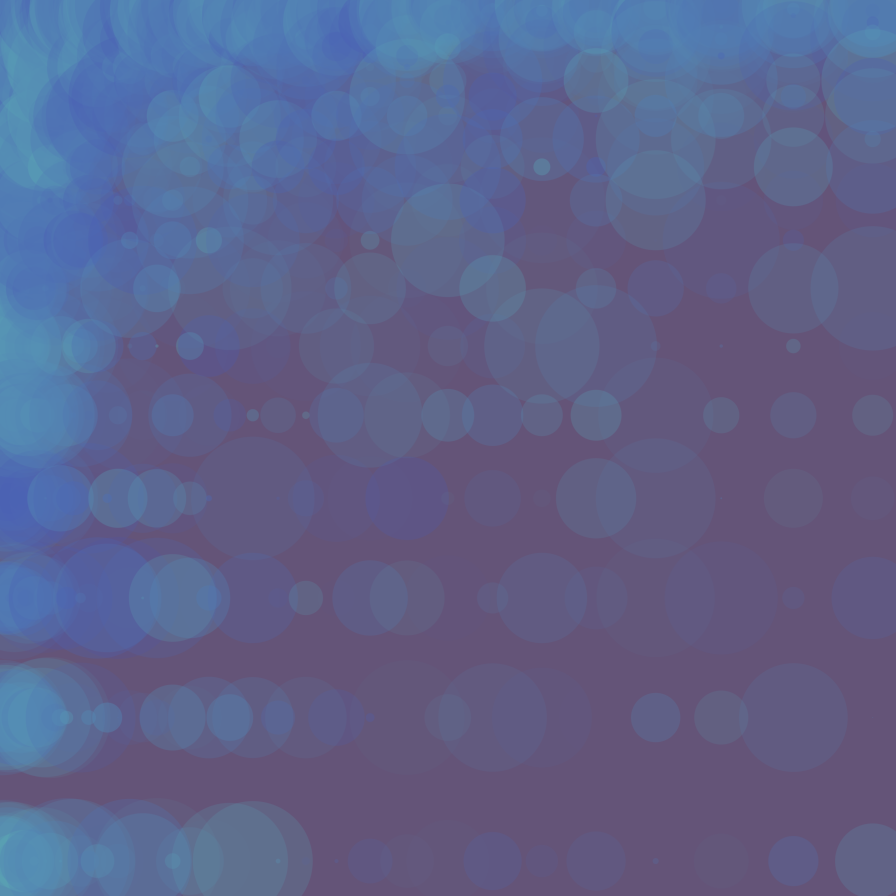
A Shadertoy shader for this background:

```glsl
// Translucent discs on a grid whose columns and rows crowd toward the top left.
// Both axes shrink geometrically; each disc has a hashed radius, tint and opacity.
// Only the columns and rows within reach of the pixel are blended, inner ones first.

#define COLUMN_RATIO 1.1
#define ROW_RATIO 1.2
#define LAST_CENTER vec2(0.974, 0.961)
#define GRID_COUNT vec2(64.0, 34.0)
#define MAX_RADIUS 0.0705
#define MAX_OPACITY 0.42
#define OPEN_FADE 0.3
#define TINT_DRIFT 0.2
#define SEED 17.0
#define BACKDROP vec3(0.391, 0.328, 0.470)
#define BLUE vec3(0.280, 0.320, 0.705)
#define TEAL vec3(0.360, 0.690, 0.705)

// Three independent values in 0..1 for one grid cell
vec3 hash3(vec2 cell) {
    vec3 q = fract((cell.xyx + SEED) * vec3(0.1031, 0.1030, 0.0973));
    q += dot(q, q.yxz + 33.33);
    return fract((q.xxy + q.yzz) * q.zyx);
}

// Slow row-by-row drift between teal and blue in the crowded columns
float crowdTint(vec2 cell) {
    float crowding = smoothstep(14.0, 28.0, cell.x);
    return TINT_DRIFT * crowding * cos(6.2832 * cell.y / 5.0);
}

// Wide discs are thinner, and so are those in the open part of the grid
float discOpacity(vec3 random, vec2 center) {
    float openness = smoothstep(0.08, 0.36, min(center.x, center.y));
    return MAX_OPACITY * random.z * (1.15 - 0.5 * random.x) * (1.0 - OPEN_FADE * openness);
}

vec3 blendDisc(vec3 color, vec2 p, vec2 center, vec2 cell, float pixel) {
    vec3 random = hash3(cell);
    float edge = length(p - center) - MAX_RADIUS * random.x;
    float coverage = 1.0 - smoothstep(-pixel, pixel, edge);
    float tint = clamp(mix(0.05, 0.92, random.y) + crowdTint(cell), 0.0, 1.0);
    return mix(color, mix(BLUE, TEAL, tint), coverage * discOpacity(random, center));
}

void mainImage(out vec4 fragColor, in vec2 fragCoord) {
    vec2 p = fragCoord / iResolution.xy;
    p.y = 1.0 - p.y;
    float pixel = 0.75 / min(iResolution.x, iResolution.y);

    // Range of grid indices whose discs can reach this pixel
    vec2 ratio = vec2(COLUMN_RATIO, ROW_RATIO);
    vec2 reach = vec2(MAX_RADIUS + pixel);
    vec2 first = ceil(log(LAST_CENTER / (p + reach)) / log(ratio));
    vec2 last = floor(log(LAST_CENTER / max(p - reach, 0.0001)) / log(ratio));
    first = max(first, 0.0);
    last = min(last, GRID_COUNT - 1.0);

    // Paint outward from the crowded corner
    vec3 color = BACKDROP;
    for (float column = last.x; column >= first.x; column -= 1.0) {
        for (float row = last.y; row >= first.y; row -= 1.0) {
            vec2 cell = vec2(column, row);
            vec2 center = LAST_CENTER * pow(ratio, -cell);
            color = blendDisc(color, p, center, cell, pixel);
        }
    }
    fragColor = vec4(color, 1.0);
}
```
